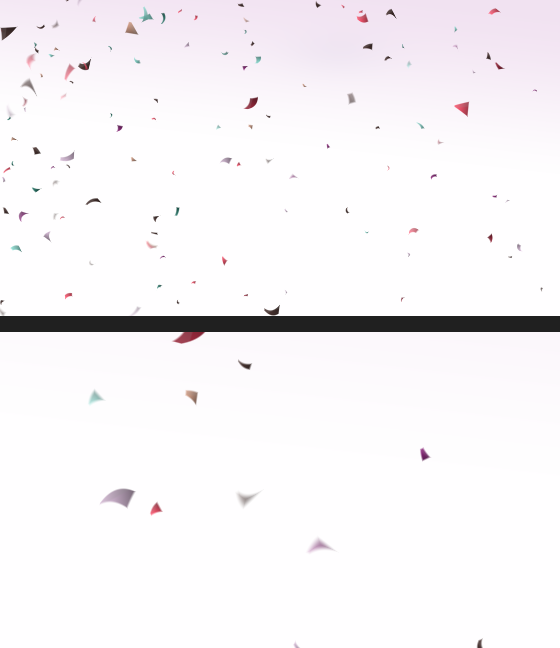
Top, the full canvas; bottom, a detail of the centre.
Reproduce this background procedurally as a WebGL 2 fragment shader.

```glsl
#version 300 es
precision highp float;
// Confetti falling in front of a bright wall: a white to pale lilac gradient
// with scattered, tapered and bent paper flakes. Each flake is a small distance
// function with hashed place, size, turn, colour and focus.

uniform vec2 u_resolution;
out vec4 fragColor;

float hash(float flake, float trait) {
    return fract(sin(dot(vec2(flake, trait), vec2(12.9898, 78.233))) * 43758.55);
}

// Soft wall light, tinted towards the top and the right
vec3 wallColor(vec2 uv) {
    float tint = smoothstep(0.58, 1.19, uv.y + 0.2 * uv.x);
    vec3 wall = mix(vec3(1.0, 0.998, 1.0), vec3(0.945, 0.885, 0.945), tint);
    vec2 smudge = (uv - vec2(0.6, 0.83)) / vec2(0.09, 0.07);
    return wall - vec3(0.022, 0.02, 0.012) * exp(-dot(smudge, smudge));
}

// Paper colours, picked by a number from 0 to 1
vec3 paperColor(float pick) {
    if (pick < 0.27) return vec3(0.22, 0.14, 0.13);  // dark brown
    if (pick < 0.40) return vec3(0.50, 0.10, 0.17);  // wine
    if (pick < 0.55) return vec3(0.86, 0.27, 0.36);  // rose red
    if (pick < 0.64) return vec3(0.46, 0.10, 0.40);  // purple
    if (pick < 0.72) return vec3(0.10, 0.38, 0.33);  // green
    if (pick < 0.78) return vec3(0.45, 0.74, 0.70);  // pale teal
    if (pick < 0.91) return vec3(0.72, 0.62, 0.72);  // grey lilac
    return vec3(0.70, 0.52, 0.44);                   // tan
}

// Signed distance to a tapered, bent flake with slanted ends
float flakeDistance(vec2 p, float len, float wid, float taper, float bend, float slant) {
    p.x += bend * (p.y * p.y / len - 0.4 * len);
    float along = p.y + slant * p.x;
    float side = abs(p.x) - wid * (1.0 - taper * along / len);
    return max(side, abs(along) - len);
}

void main() {
    vec2 uv = gl_FragCoord.xy / u_resolution;
    float aspect = u_resolution.x / u_resolution.y;
    vec2 p = vec2(uv.x * aspect, uv.y);
    float pixel = 1.0 / u_resolution.y;
    vec3 color = wallColor(uv);

    for (int i = 0; i < 125; i++) {
        float id = float(i) + 1.0;

        // Flakes gather towards the left and the top
        vec2 center = vec2(aspect * pow(hash(id, 1.0), 1.45),
                           1.0 - pow(hash(id, 2.0), 1.25));
        vec2 q = p - center;

        // Mostly tiny flakes, a few large ones
        float len = 0.0055 + 0.019 * pow(hash(id, 3.0), 3.0);
        float wid = len * mix(0.2, 0.65, pow(hash(id, 4.0), 1.3));

        // Some flakes are out of focus, the largest at the left edge
        float focus = hash(id, 5.0);
        float nearLeft = step(0.8, focus) * (1.0 - smoothstep(0.0, 0.3, center.x));
        len *= 1.0 + 0.5 * nearLeft;
        wid *= 1.0 + 0.5 * nearLeft;
        float blur = 0.0014 + 0.0035 * smoothstep(0.7, 1.0, focus) + 0.004 * nearLeft;
        blur = max(blur, 0.8 * pixel);
        if (dot(q, q) > pow(2.2 * len + 2.0 * blur, 2.0)) continue;

        // Turn the flake, with upright and slanting ones most common
        float angle = 3.14159 * (hash(id, 6.0) + 0.12 * sin(id));
        float c = cos(angle), s = sin(angle);
        q = mat2(c, -s, s, c) * q;

        float d = flakeDistance(q, len, wid, hash(id, 7.0) * 0.95,
                                hash(id, 8.0) - 0.5, 1.4 * hash(id, 9.0) - 0.7);
        float cover = 1.0 - smoothstep(-blur, blur, d);

        // Light falls off along the flake and over one folded facet
        vec3 paper = paperColor(hash(id, 10.0));
        paper *= 1.0 + 0.3 * q.y / len;
        float fold = smoothstep(-blur, blur, q.x + 0.4 * q.y);
        paper = mix(paper, paper * 0.78 + 0.12, fold);

        float opacity = mix(0.95, 0.5, smoothstep(0.55, 1.0, focus));
        color = mix(color, clamp(paper, 0.0, 1.0), cover * opacity);
    }

    fragColor = vec4(color, 1.0);
}
```
